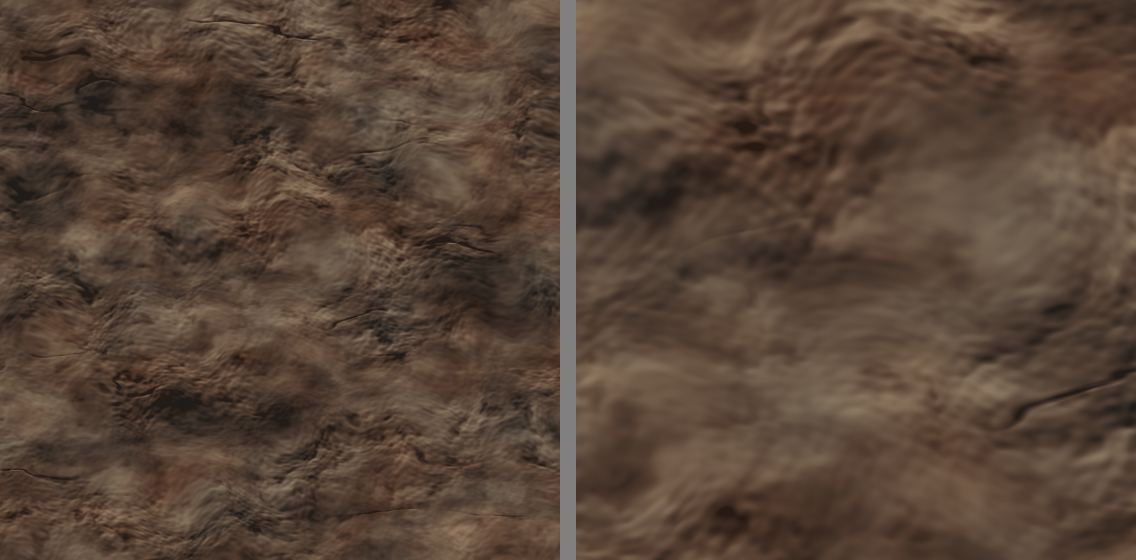
Left: the whole. Right: its middle third, enlarged.
Give the GLSL for this texture, as a WebGL 2 fragment shader.

```glsl
#version 300 es
precision highp float;
// Weathered earthen wall: cloudy brown stains, horizontal streaks and
// short ledge-like cracks. Layered gradient noise sets the tone, and a
// height field lit from the upper left adds the crumbly relief.

uniform vec2 u_resolution;
out vec4 fragColor;

// Colour ramp, with tone 0 at the middle stop
const vec3 DARK_EARTH = vec3(0.21, 0.16, 0.13);
const vec3 MID_EARTH = vec3(0.33, 0.25, 0.20);
const vec3 PALE_EARTH = vec3(0.49, 0.41, 0.33);
const vec3 RUST_SHIFT = vec3(0.045, -0.010, -0.030);

// Feature sizes, in cells per canvas height
const vec2 STAIN_FREQ = vec2(4.2, 5.6);
const vec2 MOTTLE_FREQ = vec2(17.0, 24.0);
const vec2 STREAK_FREQ = vec2(4.0, 27.0);
const vec2 RELIEF_FREQ = vec2(24.0, 36.0);
const vec2 CRACK_FREQ = vec2(3.6, 12.0);
const vec2 PATCH_FREQ = vec2(5.0, 8.0);

// Strengths
const float BASE_TONE = 0.012;
const float STAIN = 0.25;
const float MOTTLE = 0.13;
const float STREAK = 0.13;
const float RELIEF = 0.22;
const float PIT_SHADE = 0.10;
const float CRACK_SHADE = 0.07;
const float CRACK_DEPTH = 0.35;
const float CRACK_WIDTH = 0.05;
const float WARP = 0.035;

const vec2 LIGHT_DIR = vec2(-0.53, 0.85);
const float LIGHT_STEP = 0.0022;
const mat2 OCTAVE_TURN = mat2(0.96, 0.28, -0.28, 0.96);

// Integer hash giving a gradient in [-1, 1]
vec2 hashGradient(vec2 cell) {
    uvec2 v = uvec2(ivec2(cell)) * 1664525u + 1013904223u;
    v.x += v.y * 1664525u;
    v.y += v.x * 1664525u;
    v ^= v >> 16u;
    v.x += v.y * 1664525u;
    v.y += v.x * 1664525u;
    v ^= v >> 16u;
    return vec2(v & 65535u) / 32767.5 - 1.0;
}

float noise(vec2 p) {
    vec2 i = floor(p);
    vec2 f = p - i;
    vec2 w = f * f * f * (f * (f * 6.0 - 15.0) + 10.0);
    vec2 e = vec2(1.0, 0.0);
    float a = dot(hashGradient(i), f);
    float b = dot(hashGradient(i + e.xy), f - e.xy);
    float c = dot(hashGradient(i + e.yx), f - e.yx);
    float d = dot(hashGradient(i + e.xx), f - e.xx);
    return mix(mix(a, b, w.x), mix(c, d, w.x), w.y);
}

float fbm(vec2 p, int octaves, float gain) {
    float sum = 0.0;
    float amplitude = 1.0;
    for (int i = 0; i < octaves; i++) {
        sum += amplitude * noise(p);
        p = OCTAVE_TURN * p * 2.03 + 17.3;
        amplitude *= gain;
    }
    return sum;
}

// Broken, mostly horizontal fissures
float crack(vec2 p) {
    float distanceToLine = abs(fbm(p * CRACK_FREQ + 41.0, 4, 0.42));
    float presence = smoothstep(0.08, 0.26, noise(p * PATCH_FREQ + 73.0));
    return presence * (1.0 - smoothstep(0.0, CRACK_WIDTH, distanceToLine));
}

float surfaceHeight(vec2 p) {
    return fbm(p * RELIEF_FREQ + 9.0, 3, 0.6) - CRACK_DEPTH * crack(p);
}

vec3 earthRamp(float tone) {
    float toDark = clamp(-tone / 0.12, 0.0, 1.6);
    float toPale = clamp(tone / 0.16, 0.0, 1.4);
    return MID_EARTH + (DARK_EARTH - MID_EARTH) * toDark
                     + (PALE_EARTH - MID_EARTH) * toPale;
}

void main() {
    vec2 p = gl_FragCoord.xy / u_resolution.y;
    p += WARP * vec2(noise(p * 9.0 + 3.0), noise(p * 9.0 + 57.0));

    // Stains, mottling and streaks
    float tone = BASE_TONE + STAIN * fbm(p * STAIN_FREQ + 5.0, 5, 0.55);
    tone += MOTTLE * fbm(p * MOTTLE_FREQ + 29.0, 3, 0.55);
    tone += STREAK * fbm(p * STREAK_FREQ + 83.0, 2, 0.4);

    // Directional relief, stronger in craggy patches
    float craggy = mix(0.5, 1.7, smoothstep(-0.2, 0.4, fbm(p * PATCH_FREQ + 61.0, 2, 0.5)));
    vec2 toLight = LIGHT_DIR * LIGHT_STEP;
    float slope = surfaceHeight(p - toLight) - surfaceHeight(p + toLight);
    tone += RELIEF * craggy * slope;

    // Shade in hollows and fissures
    float hollow = smoothstep(0.1, 0.55, -surfaceHeight(p));
    tone -= PIT_SHADE * craggy * hollow + CRACK_SHADE * crack(p);

    // Drift between rusty and grey-olive earth
    float rust = fbm(p * vec2(5.0, 7.0) + 97.0, 3, 0.5);
    fragColor = vec4(earthRamp(tone) + RUST_SHIFT * rust, 1.0);
}
```
